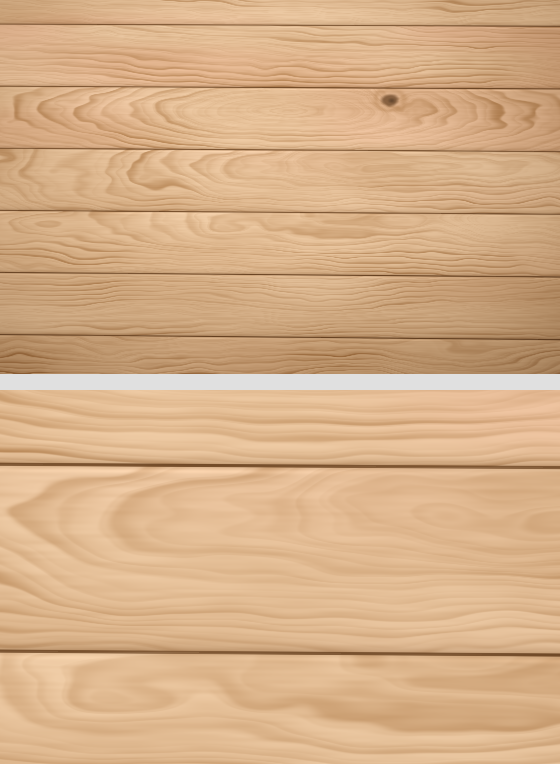
Top: the whole. Bottom: its middle third, enlarged.
This texture is drawn by a Shadertoy shader. Its source:

```glsl
// Horizontal pale pine boards with ring grain, one knot and thin dark seams.

const vec3 PALE_WOOD = vec3(0.895, 0.750, 0.595);
const vec3 RING_WOOD = vec3(0.680, 0.480, 0.285);
const vec3 PINK_WOOD = vec3(0.890, 0.690, 0.550);
const vec3 KNOT_WOOD = vec3(0.470, 0.325, 0.200);
const vec3 SEAM_DARK = vec3(0.400, 0.250, 0.120);

// Per board: heart x, heart y (board heights), ring stretch, waviness.
const vec4 BOARDS[7] = vec4[7](
    vec4(7.5, -0.30, 0.07, 0.16),
    vec4(9.5, -0.60, 0.08, 0.15),
    vec4(4.6, 0.38, 0.18, 0.10),
    vec4(7.0, 0.25, 0.12, 0.28),
    vec4(8.6, 0.10, 0.09, 0.28),
    vec4(2.0, -0.50, 0.06, 0.18),
    vec4(2.5, -0.10, 0.06, 0.33));

float hash(vec2 p) {
    return fract(sin(dot(p, vec2(127.1, 311.7))) * 43758.5453);
}

float noise(vec2 p) {
    vec2 i = floor(p), f = fract(p);
    f = f * f * (3.0 - 2.0 * f);
    return mix(mix(hash(i), hash(i + vec2(1, 0)), f.x),
               mix(hash(i + vec2(0, 1)), hash(i + vec2(1, 1)), f.x), f.y);
}

// Distance from the heart of the log, bent by slow and quick waves.
float ringRadius(vec2 p, vec4 board, float seed) {
    vec2 q = p + vec2(seed * 17.3, seed * 9.1);
    float bend = noise(q * vec2(0.45, 1.2)) - 0.5;
    float ripple = noise(q * vec2(1.4, 3.5)) - 0.5;
    float tremor = noise(q * vec2(3.5, 9.0)) - 0.5;
    float r = length(vec2((p.x - board.x) * board.z, p.y - board.y));
    return r + board.w * (1.5 * bend + 0.45 * ripple) + 0.045 * tremor;
}

// Slow ramp into a narrow late-wood line with a crisp end; strength varies by ring.
float ringTone(float rings) {
    float s = fract(rings);
    float ramp = 0.3 * smoothstep(0.0, 0.6, s) + 0.7 * smoothstep(0.5, 0.82, s);
    return ramp * (1.0 - smoothstep(0.86, 1.0, s)) * mix(0.3, 1.0, hash(vec2(floor(rings), 4.7)));
}

vec3 woodColor(vec2 p, float id) {
    vec4 board = BOARDS[int(clamp(id + 1.0, 0.0, 6.0))];
    float r = ringRadius(p, board, id + 2.0);

    // The knot pushes the rings of its board aside
    vec2 k = (p - vec2(6.24, 0.19)) * vec2(0.72, 1.0);
    float onKnotBoard = 1.0 - step(0.5, abs(id - 1.0));
    float knotDist = length(k + 0.03 * (noise(p * 14.0) - 0.5));
    r += onKnotBoard * 0.2 * exp(-knotDist * knotDist * 14.0);

    // Broad rings, fine rings and fibres; the heart stays plain, the lowest board is bold
    vec2 q = p + id * 13.7;
    float patches = smoothstep(0.15, 0.85, noise(q * vec2(0.8, 2.2)));
    float plain = smoothstep(0.05, 0.45, r);
    float bold = mix(1.0, 1.5, smoothstep(4.0, 5.0, id));
    float grain = bold * ringTone(r * 12.0) * mix(0.2, 0.7, patches) * mix(0.5, 1.0, plain);
    grain += 0.14 * ringTone(r * 25.0 + 0.4);
    grain += 0.10 * (noise(q * vec2(2.0, 32.0)) - 0.5);
    grain += 0.10 * (noise(q * vec2(5.0, 55.0)) - 0.5);
    grain += 0.34 * (noise(q * vec2(0.45, 1.8)) - 0.5);

    // Pinkish stain, strongest on the upper boards
    float stain = smoothstep(0.4, 0.9, noise(q * vec2(0.4, 1.6) + 5.0));
    stain *= mix(0.6, 0.15, smoothstep(0.0, 3.0, id));
    vec3 col = mix(PALE_WOOD, PINK_WOOD, stain);
    col = mix(col, RING_WOOD, clamp(grain, -0.12, 1.0));

    // Knot halo, body and core
    float halo = 0.3 * exp(-pow((knotDist - 0.17) / 0.035, 2.0));
    float body = 0.85 * (1.0 - smoothstep(0.06, 0.125, knotDist));
    float core = 0.25 * (1.0 - smoothstep(0.0, 0.06, length(k - vec2(0.02, 0.01))));
    col = mix(col, RING_WOOD, onKnotBoard * halo);
    col = mix(col, KNOT_WOOD, onKnotBoard * body);
    return col * (1.0 - onKnotBoard * core);
}

// s: signed distance from the seam, positive below it.
vec3 addSeam(vec3 col, float s, float aa, float wear) {
    float shade = exp(-abs(s) / 0.005) * (s < 0.0 ? 0.22 : 0.06);
    float bevel = exp(-pow((s - 0.0052) / 0.0022, 2.0));
    float line = 1.0 - smoothstep(0.0014 - aa, 0.0014 + aa, abs(s));
    col *= 1.0 - shade * vec3(0.8, 1.0, 1.25);
    col += 0.08 * bevel * wear;
    return mix(col, SEAM_DARK, line * mix(0.65, 0.95, wear));
}

void mainImage(out vec4 fragColor, in vec2 fragCoord) {
    vec2 uv = fragCoord / iResolution.xy;
    float aspect = iResolution.x / iResolution.y;

    // Boards count downwards; the rows tilt and widen slightly to the right
    float pitch = mix(0.1660, 0.1676, uv.x);
    float row = (1.0 - uv.y - mix(0.0645, 0.0703, uv.x)) / pitch;
    float id = floor(row);
    vec2 p = vec2(uv.x * aspect / pitch, row - id);

    vec3 col = woodColor(p, id) * (0.985 + 0.03 * hash(vec2(id, 2.3)));
    float seam = floor(row + 0.5);
    float wear = noise(vec2(p.x * 1.5, seam * 7.0));
    col = addSeam(col, (row - seam) * pitch, 0.6 / iResolution.y, wear);

    // Light falls off from the upper middle, warming as it dims
    vec2 away = uv - vec2(0.43, 0.67);
    float light = 1.055 - 0.50 * dot(away, away);
    col *= pow(vec3(light), vec3(0.85, 1.05, 1.35));
    fragColor = vec4(clamp(col, 0.0, 1.0), 1.0);
}
```
